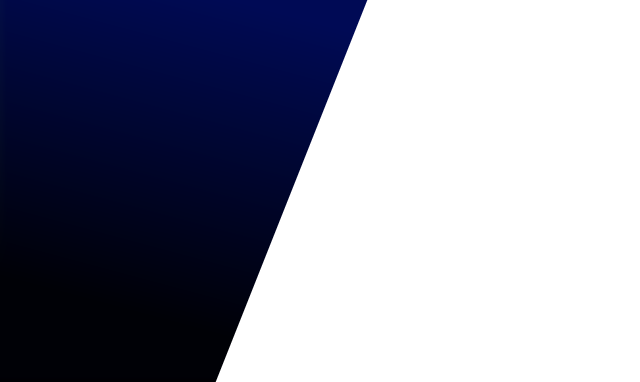
Give the GLSL for this background, as a WebGL 1 fragment shader.

```glsl
precision highp float;

uniform vec2 u_resolution;

// Dark navy at the lower left, rising to deep blue along a tilted axis
vec3 navyGradient(vec2 uv) {
  float along = uv.y + 0.45 * uv.x;
  float rise = clamp((along - 0.28) / 0.89, 0.0, 1.0);
  vec3 navy = mix(vec3(0.0, 0.002, 0.025), vec3(0.0, 0.04, 0.335), rise);

  // Faint grey rim on the left and a darker strip at the foot
  float rim = (1.0 - smoothstep(0.0, 0.012, uv.x)) * smoothstep(0.2, 0.7, uv.y);
  navy += vec3(0.008, 0.018, 0.0) * rim;
  return navy * mix(0.6, 1.0, smoothstep(0.004, 0.014, uv.y));
}

// Signed distance to the slanted edge in canvas heights, positive on the right
float slantDistance(vec2 uv, float aspect) {
  float slope = 0.237 * aspect;
  return (uv.x - 0.337 - 0.237 * uv.y) * aspect / sqrt(1.0 + slope * slope);
}

void main() {
  vec2 uv = gl_FragCoord.xy / u_resolution;
  float edge = slantDistance(uv, u_resolution.x / u_resolution.y);
  float whiteCover = clamp(edge * u_resolution.y + 0.5, 0.0, 1.0);
  gl_FragColor = vec4(mix(navyGradient(uv), vec3(1.0), whiteCover), 1.0);
}
```
